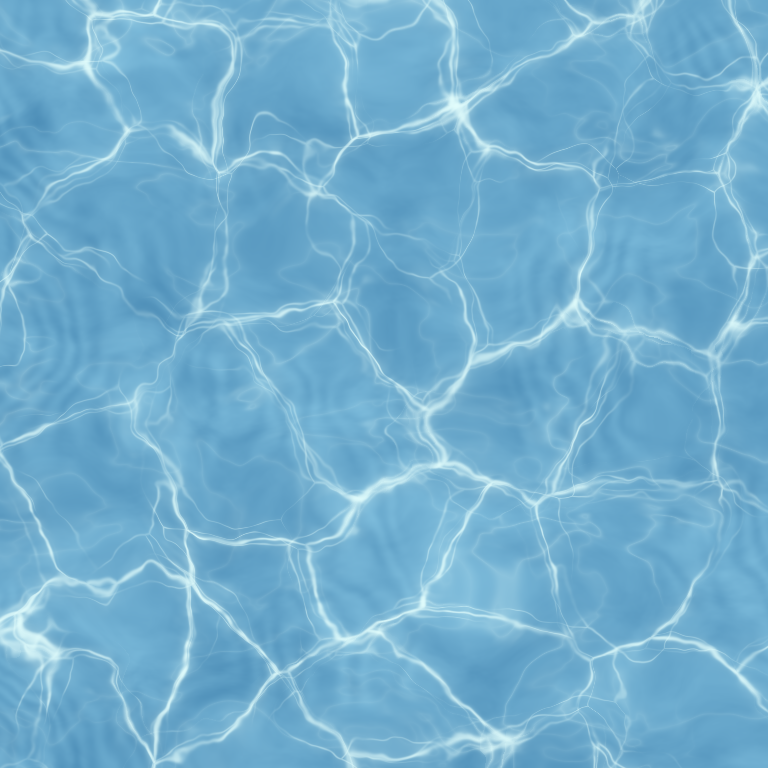
Reproduce this texture procedurally as a Shadertoy shader.

```glsl
// Sunlit pool water: a broken net of bright caustic lines over mottled blue.
// The net is a warped Voronoi web drawn as several diverging strands, with
// ragged knots at its corners, faint wisps, ripples and soft noise below.

const vec2 WEB_SEED = vec2(3.7, 8.2);
const vec3 DEEP_BLUE = vec3(0.305, 0.560, 0.722);
const vec3 CLEAR_BLUE = vec3(0.490, 0.738, 0.862);
const vec3 SUNLIGHT = vec3(0.890, 0.995, 0.990);

float hash(vec2 p) {
    vec3 q = fract(vec3(p.xyx) * 0.1031);
    q += dot(q, q.yzx + 33.33);
    return fract((q.x + q.y) * q.z);
}

vec2 hash2(vec2 p) {
    return vec2(hash(p), hash(p + 71.3));
}

float noise(vec2 p) {
    vec2 cell = floor(p), f = fract(p);
    f = f * f * f * (f * (f * 6.0 - 15.0) + 10.0);
    float low = mix(hash(cell), hash(cell + vec2(1, 0)), f.x);
    float high = mix(hash(cell + vec2(0, 1)), hash(cell + vec2(1, 1)), f.x);
    return mix(low, high, f.y);
}

float fbm(vec2 p) {
    float sum = 0.0, amp = 0.5;
    for (int i = 0; i < 4; i++) {
        sum += amp * noise(p);
        p = mat2(1.6, 1.2, -1.2, 1.6) * p + 17.0;
        amp *= 0.5;
    }
    return sum / 0.9375;
}

vec2 warp(vec2 p, float freq, float amp) {
    return amp * (vec2(noise(p * freq), noise(p * freq + 37.4)) - 0.5);
}

// Distances to the nearest cell border (x) and to the next one (y)
vec2 web(vec2 p, float scale) {
    p *= scale;
    vec2 cell = floor(p), a = vec2(9), b = vec2(9), c = vec2(9);
    for (int y = -2; y <= 2; y++)
    for (int x = -2; x <= 2; x++) {
        vec2 g = cell + vec2(x, y);
        vec2 r = g + 0.05 + 0.9 * hash2(g) - p;
        float d = dot(r, r);
        if (d < dot(a, a)) { c = b; b = a; a = r; }
        else if (d < dot(b, b)) { c = b; b = r; }
        else if (d < dot(c, c)) { c = r; }
    }
    float ab = (dot(b, b) - dot(a, a)) / (2.0 * length(b - a));
    float ac = (dot(c, c) - dot(a, a)) / (2.0 * length(c - a));
    return vec2(min(ab, ac), max(ab, ac)) / scale;
}

// One strand of the net: thin core, narrow halo and a knot at each corner
float strand(vec2 border, float presence, float width, float knotLight) {
    float knot = knotLight * exp(-border.y / 0.014);
    float core = exp(-pow(border.x / (width * (1.0 + knot)), 2.0));
    float halo = exp(-border.x / 0.009);
    return presence * (0.8 * core + 0.15 * halo) + knot * (0.5 * core + 0.25 * halo);
}

// Thin bright contour where a noise field crosses its middle
float filament(vec2 p, float width) {
    return exp(-abs(fbm(p) - 0.5) / width);
}

void mainImage(out vec4 fragColor, in vec2 fragCoord) {
    vec2 uv = fragCoord / iResolution.y;
    vec2 bent = uv + WEB_SEED + warp(uv, 5.0, 0.085) + warp(uv + 4.0, 13.0, 0.034)
              + warp(uv + 9.0, 34.0, 0.012) + warp(uv + 6.0, 75.0, 0.004);

    // Main net and its fainter, drifting companions
    float light = 0.0;
    float knotLight = smoothstep(0.3, 0.8, noise(uv * 8.0 + 91.0));
    for (int i = 0; i < 5; i++) {
        float k = float(i);
        float strength = i == 0 ? 1.0 : 0.42;
        vec2 drift = warp(uv + 5.3 * k, 8.0, 0.024 * k) + warp(uv + 2.1 * k, 23.0, 0.007 * k);
        float patchy = 0.7 * noise(uv * 7.0 + 19.0 * k) + 0.3 * noise(uv * 19.0 + 29.0 * k);
        float presence = smoothstep(0.30, 0.74, patchy);
        float width = mix(0.0010, 0.0040, pow(noise(uv * 17.0 + 11.0 * k), 1.5));
        width *= i == 0 ? 1.0 : 0.7;
        light += strength * strand(web(bent + drift, 5.6), presence, width, knotLight);
    }

    // Uneven sparkle breaks the strands into streaks
    float sparkle = noise(bent * vec2(58.0, 84.0));
    light *= 0.45 + 0.95 * sparkle;

    // Fine wisps in patches
    vec2 folded = uv + warp(uv, 9.0, 0.07) + warp(uv + 3.0, 25.0, 0.015);
    float veil = smoothstep(0.40, 0.75, noise(uv * 6.0 + 53.0));
    light += 0.20 * veil * filament(folded * vec2(5.0, 8.0) + 3.0, 0.014);
    light += 0.10 * filament(folded.yx * vec2(9.0, 6.0) + 31.0, 0.022);

    // Parallel ripples in patches
    float ripplePatch = smoothstep(0.45, 0.80, noise(uv * 6.5 + 83.0));
    float phase = 45.0 * fbm(uv * 3.5 + 61.0) + 150.0 * (bent.x + 0.3 * bent.y);
    float ripple = ripplePatch * sin(phase);

    // Mottled water body with slightly flattened patches
    float mottle = fbm(folded * vec2(6.0, 8.5) + 13.0);
    float grain = fbm(folded * vec2(17.0, 27.0) + 47.0);
    float body = 0.48 + 0.85 * (mottle - 0.5) + 0.50 * (grain - 0.5) + 0.12 * ripple;

    vec3 water = mix(DEEP_BLUE, CLEAR_BLUE, clamp(body, 0.0, 1.0));
    float glow = 1.0 - exp(-1.25 * light);
    fragColor = vec4(mix(water, SUNLIGHT, glow), 1.0);
}
```
